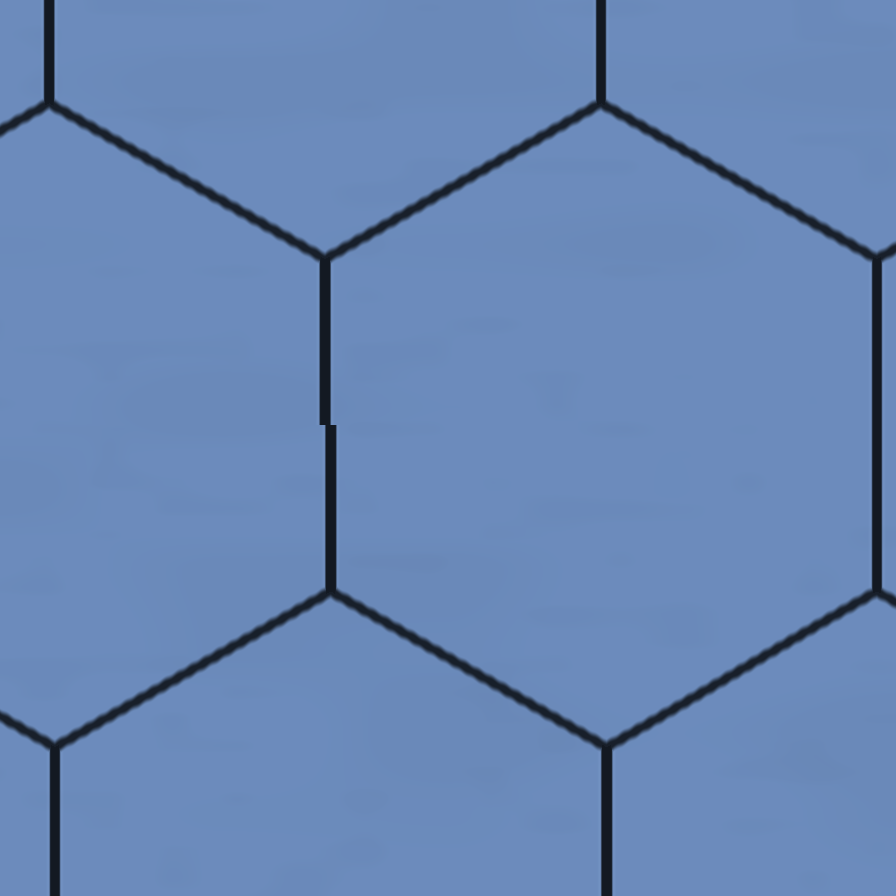
Reproduce this pattern procedurally as a Shadertoy shader.

```glsl
const vec3 FILL = vec3(0.42, 0.543, 0.733);
const vec3 LINE = vec3(0.075, 0.1, 0.135);
const vec2 ORIGIN = vec2(0.6708, 0.5254);   // centre of the middle cell
const vec2 PITCH = vec2(0.6159, 0.5449);    // column and row spacing
const float APEX = 0.3594;                  // cell centre to its top corner

float hash(vec2 p) {
    return fract(sin(dot(p, vec2(127.1, 311.7))) * 43758.5453);
}

float valueNoise(vec2 p) {
    vec2 i = floor(p), f = fract(p);
    f = f * f * (3.0 - 2.0 * f);
    float low = mix(hash(i), hash(i + vec2(1, 0)), f.x);
    float high = mix(hash(i + vec2(0, 1)), hash(i + vec2(1, 1)), f.x);
    return mix(low, high, f.y);
}

// Distances to the upright (x) and slanted (y) sides of one hexagon
vec2 hexSides(vec2 p, vec2 pitch, float apex) {
    vec2 q = abs(p);
    vec2 normal = normalize(vec2(2.0 * apex - pitch.y, 0.5 * pitch.x));
    return vec2(0.5 * pitch.x - q.x, normal.y * apex - dot(normal, q));
}

// Two interleaved rectangular lattices; the enclosing cell wins
vec2 honeycomb(vec2 p, vec2 pitch, float apex) {
    vec2 period = vec2(pitch.x, 2.0 * pitch.y);
    vec2 a = hexSides(p - period * round(p / period), pitch, apex);
    vec2 shifted = p - 0.5 * period;
    vec2 b = hexSides(shifted - period * round(shifted / period), pitch, apex);
    return min(a.x, a.y) > min(b.x, b.y) ? a : b;
}

// Small sideways slip of the lower half, fading out to the right
float seamSlip(vec2 uv, float seamY) {
    return 0.0064 * step(uv.y, seamY) * (1.0 - smoothstep(0.69, 0.96, uv.x));
}

float stroke(float dist, float halfWidth, float soft) {
    return 1.0 - smoothstep(halfWidth - soft, halfWidth + soft, dist);
}

// Faint smudges drawn out sideways
float smudges(vec2 uv) {
    float broad = smoothstep(0.5, 0.85, valueNoise(uv * vec2(4.0, 11.0)));
    float small = smoothstep(0.72, 0.9, valueNoise(uv * vec2(14.0, 34.0) + 7.3));
    return 0.016 * broad + 0.012 * small;
}

void mainImage(out vec4 fragColor, in vec2 fragCoord) {
    vec2 uv = fragCoord / iResolution.y;
    float pixel = 1.0 / iResolution.y;
    vec2 p = uv - ORIGIN;
    p.x -= seamSlip(uv, ORIGIN.y);
    vec2 sides = honeycomb(p, PITCH, APEX);

    // Crisp uprights of varying weight, softer beaded slants
    vec2 edgeId = vec2(round(2.0 * p.x / PITCH.x), round(p.y / PITCH.y));
    float uprightWidth = mix(0.0052, 0.0064, hash(edgeId));
    float upright = stroke(sides.x, uprightWidth, max(pixel, 0.0012));
    float slantWidth = 0.0053 + 0.0005 * sin(p.x * 430.0);
    float slant = stroke(sides.y, slantWidth, max(pixel, 0.0036));

    // Thin pale fringe beside the uprights
    float fringe = stroke(abs(sides.x - uprightWidth - 0.002), 0.001, 0.002);

    vec3 color = FILL * (1.005 - smudges(uv)) + 0.03 * fringe;
    color = mix(color, LINE, max(upright, slant * 0.95));
    fragColor = vec4(color, 1.0);
}
```
